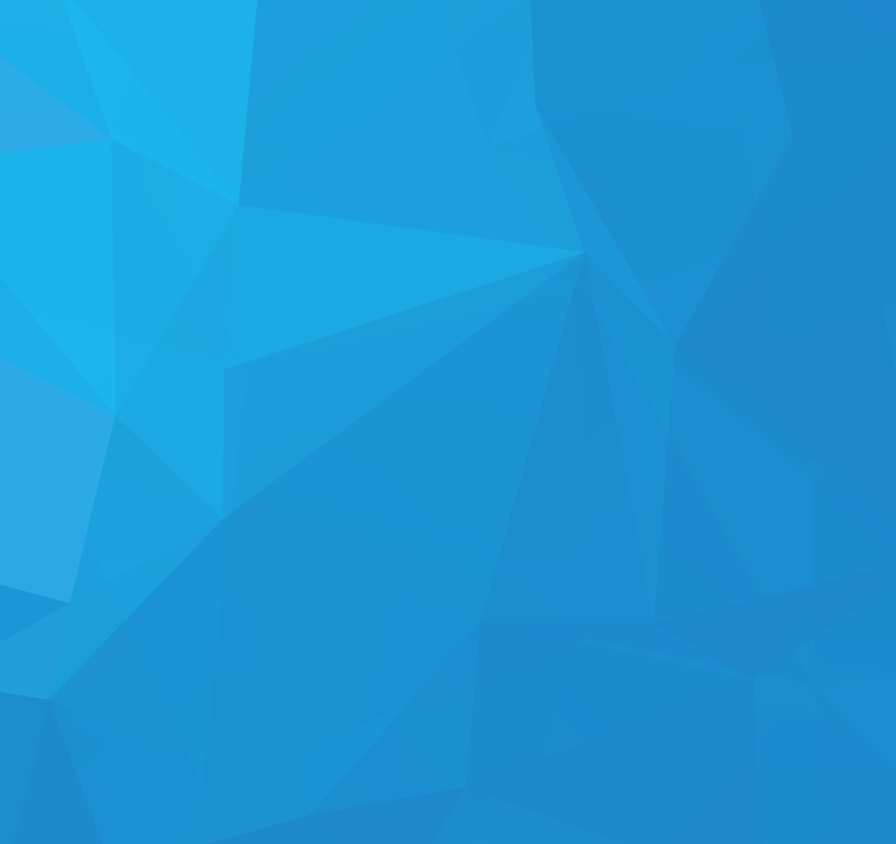
A Shadertoy shader for this background:

```glsl
// Low-poly backdrop: flat blue facets, brightest at the upper left.
// A jittered grid is split into triangles; each takes its tone from a radial
// light at its middle plus random variation. A faint second mesh adds creases.

const vec3  DEEP_BLUE   = vec3(0.108, 0.538, 0.796);
const vec3  BRIGHT_CYAN = vec3(0.110, 0.700, 0.908);
const vec3  PALE_BLUE   = vec3(0.200, 0.660, 0.900);
const vec2  LIGHT_POS   = vec2(0.0, 0.78);  // in canvas fractions
const float LIGHT_REACH = 0.98;
const float MESH_SCALE  = 4.1;              // cells per canvas height
const float CREASE_SCALE = 2.7;
const float JITTER      = 0.86;             // below 1 keeps the mesh valid
const float TONE_SPREAD = 0.30;
const float CREASE_SPREAD = 0.08;
const float RAMP        = 0.10;             // gradient inside a facet
const float MESH_SEED   = 3.0;
const float CREASE_SEED = 17.0;

float hash(vec2 p) {
    return fract(sin(dot(p, vec2(127.1, 311.7))) * 43758.5453);
}

float cross2(vec2 a, vec2 b) { return a.x * b.y - a.y * b.x; }

// Mesh vertex, moved at random inside its own grid box
vec2 meshVertex(vec2 id, float seed) {
    vec2 r = vec2(hash(id + seed), hash(id + seed + 41.3));
    return id + 0.5 + JITTER * (r - 0.5);
}

// Signed distance to one edge line, positive on the left
float edgeSide(vec2 p, vec2 a, vec2 b) {
    return cross2(b - a, p - a) / max(length(b - a), 1e-4);
}

// Inner distance of a triangle with either winding
float triangleDepth(vec2 p, vec2 a, vec2 b, vec2 c) {
    float winding = cross2(b - a, c - a) < 0.0 ? -1.0 : 1.0;
    return min(min(winding * edgeSide(p, a, b), winding * edgeSide(p, b, c)),
               winding * edgeSide(p, c, a));
}

// Antialiased facet lookup: xy = middle, z = random tone in about -0.5..0.5
vec3 facetAt(vec2 uv, float scale, float seed) {
    vec2 p = uv * scale;
    float soft = 0.75 * scale / iResolution.y;
    vec4 sum = vec4(0.0);
    for (int j = -1; j <= 1; j++)
    for (int i = -1; i <= 1; i++) {
        vec2 id = floor(p - 0.5) + vec2(i, j);
        vec2 a = meshVertex(id, seed);
        vec2 b = meshVertex(id + vec2(1.0, 0.0), seed);
        vec2 c = meshVertex(id + vec2(1.0, 1.0), seed);
        vec2 d = meshVertex(id + vec2(0.0, 1.0), seed);

        // Pick a diagonal that stays inside the quad
        bool acFits = cross2(c - a, b - a) * cross2(c - a, d - a) < 0.0;
        bool bdFits = cross2(d - b, a - b) * cross2(d - b, c - b) < 0.0;
        bool useAC = acFits && (!bdFits || hash(id + seed + 7.7) > 0.5);
        vec2 start  = useAC ? a : b;
        vec2 finish = useAC ? c : d;

        for (int k = 0; k < 2; k++) {
            vec2 tip = useAC ? (k == 0 ? b : d) : (k == 0 ? c : a);
            vec2 key = id + seed + 0.37 * float(k + 1);
            vec2 middle = (start + finish + tip) / 3.0;
            float angle = 6.2832 * hash(key + 5.1);
            float ramp = dot(p - middle, vec2(cos(angle), sin(angle)));
            float tone = hash(key + 23.9) - 0.5 + RAMP * ramp;
            float weight = smoothstep(-soft, soft, triangleDepth(p, start, finish, tip));
            sum += weight * vec4(middle / scale, tone, 1.0);
        }
    }
    return sum.xyz / max(sum.w, 1e-4);
}

void mainImage(out vec4 fragColor, in vec2 fragCoord) {
    vec2 uv = fragCoord / iResolution.y;
    float aspect = iResolution.x / iResolution.y;
    vec3 facet = facetAt(uv, MESH_SCALE, MESH_SEED);
    vec3 crease = facetAt(uv, CREASE_SCALE, CREASE_SEED);

    // Radial light taken once per facet, so each stays nearly flat
    vec2 spot = facet.xy / vec2(aspect, 1.0);
    float light = 1.0 - smoothstep(0.0, LIGHT_REACH, distance(spot, LIGHT_POS));
    float spread = TONE_SPREAD * mix(0.55, 1.0, light);
    light += spread * facet.z + CREASE_SPREAD * crease.z;
    vec3 color = mix(DEEP_BLUE, BRIGHT_CYAN, clamp(light, -0.06, 1.08));

    // A few paler facets along the left border
    float pale = (1.0 - smoothstep(0.0, 0.03, spot.x)) * smoothstep(0.0, 0.1, facet.z);
    color = mix(color, PALE_BLUE, 0.7 * pale);

    fragColor = vec4(color, 1.0);
}
```
